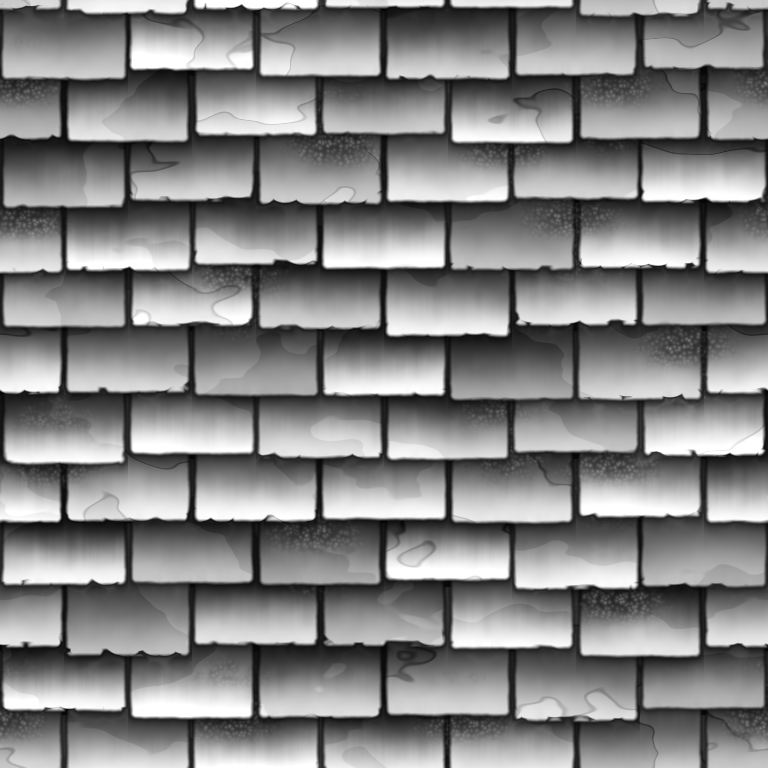
Write a three.js fragment shader that draws this texture map.

```glsl
// Weathered grey slate shingles: overlapping staggered courses with ragged lower edges and lichen
varying vec2 vUv;

const float COLUMNS = 6.0;
const float ROWS = 12.0;
const float TILE_WIDTH = 2.0;        // all lengths are in course heights
const float COURSE_OFFSET = 0.17;
const float EDGE_JITTER = 0.2;
const float CORNER_RADIUS = 0.09;
const float GAP_MIN = 0.015;
const float GAP_VARIATION = 0.035;
const float EDGE_SOFTNESS = 0.022;
const float CHIP_DEPTH = 0.13;
const float RIM_WIDTH = 0.055;
const float SHADOW_STRENGTH = 0.68;
const float SHADOW_FALLOFF = 10.0;
const float LICHEN_PATCHES = 4.0;
const float LICHEN_GRAIN = 14.0;
const float GAP_SHADE = 0.09;

float hash(vec2 p) {
  return fract(sin(dot(p, vec2(127.1, 311.7))) * 43758.5);
}

// Distance to the nearest scattered point; the cells wrap at the period
float cellular(vec2 p, float period) {
  vec2 cell = floor(p);
  float nearest = 2.0;
  for (int j = -1; j <= 1; j++) {
    for (int i = -1; i <= 1; i++) {
      vec2 neighbour = cell + vec2(float(i), float(j));
      vec2 id = mod(neighbour, period);
      vec2 point = neighbour + vec2(hash(id), hash(id + 57.3));
      nearest = min(nearest, length(p - point));
    }
  }
  return nearest;
}

// Layered, rotated and bent sines, about -1 to 1
float waves(vec2 p) {
  float sum = 0.0;
  float amplitude = 0.5;
  for (int i = 0; i < 5; i++) {
    p = mat2(0.8, 0.6, -0.6, 0.8) * p * 1.75 + 1.3;
    sum += amplitude * sin(p.x + 1.6 * sin(p.y));
    amplitude *= 0.56;
  }
  return sum;
}

// Signed distance to a tile with rounded lower corners and no upper end
float tileDistance(vec2 local, float halfWidth) {
  vec2 v = vec2(abs(local.x) - halfWidth, -local.y) + CORNER_RADIUS;
  return min(max(v.x, v.y), 0.0) + length(max(v, 0.0)) - CORNER_RADIUS;
}

// Slate surface: bright lower edge fading to a dark top, with streaks and layers
float slateShade(vec2 local, vec2 id) {
  vec2 seed = 40.0 * vec2(hash(id + 3.1), hash(id + 8.7));
  float dark = mix(0.13, 0.36, hash(id + 11.0));
  float light = mix(0.68, 1.08, hash(id + 17.0));
  float cloud = waves(local * vec2(0.8, 1.0) + seed);
  float streak = waves(vec2(local.x * 8.0, local.y * 0.5) + seed.yx);
  float layer = waves(local * vec2(0.5, 0.8) + seed + 9.0);
  float height = local.y + 0.09 * cloud + 0.04 * streak;
  float shade = mix(light, dark, smoothstep(0.0, 1.05, height));
  shade += 0.07 * (smoothstep(0.0, 0.05, layer) - 0.5) + 0.02 * streak;
  float crack = 1.0 - smoothstep(0.0, 0.04, abs(layer));
  return shade - 0.1 * crack * step(0.7, hash(id + 23.0));
}

void main() {
  vec2 p = vUv * ROWS + vec2(0.0, COURSE_OFFSET);

  // Lichen patches with fine and coarse speckles
  float patchDistance = cellular(vUv * LICHEN_PATCHES, LICHEN_PATCHES);
  float grain = cellular(p * LICHEN_GRAIN, ROWS * LICHEN_GRAIN);
  float clumps = cellular(p * 5.0, ROWS * 5.0);
  float lichen = 1.0 - smoothstep(0.1, 0.36, patchDistance + 0.12 * clumps);
  float speckle = clamp(1.1 - 0.8 * grain - 0.5 * clumps, 0.0, 1.0);

  // Courses from the lowest to the one overhanging this point
  float color = GAP_SHADE;
  for (int j = -1; j <= 1; j++) {
    float row = floor(p.y) + float(j);
    float shift = mod(row + 1.0, 2.0) * TILE_WIDTH * 0.5;
    float column = floor((p.x - shift) / TILE_WIDTH);
    vec2 id = vec2(mod(column, COLUMNS), mod(row, ROWS));
    float lift = EDGE_JITTER * (hash(id + 31.0) - 0.5);
    vec2 local = p - vec2((column + 0.5) * TILE_WIDTH + shift, row + lift);

    // Worn outline, chipped more deeply on a few tiles
    vec2 seed = 30.0 * vec2(hash(id + 41.0), hash(id + 43.0));
    float wear = hash(id + 47.0);
    float halfWidth = TILE_WIDTH * 0.5 - GAP_MIN - GAP_VARIATION * hash(id + 53.0);
    float d = tileDistance(local, halfWidth);
    float chip = smoothstep(0.45, 0.85, cellular(local * vec2(3.5, 5.0) + seed, 64.0));
    float lowerEdge = 1.0 - smoothstep(0.0, 0.35, local.y);
    d += CHIP_DEPTH * wear * wear * chip * lowerEdge;
    d += 0.012 * waves(local * 3.0 + seed);

    // Surface, lichen under the overhang, and darkened rim
    float shade = slateShade(local, id);
    float growth = lichen * smoothstep(0.4, 0.85, local.y);
    shade = mix(shade, 0.14 + 0.42 * speckle * speckle, 0.75 * growth);
    shade *= mix(0.45, 1.0, smoothstep(0.0, RIM_WIDTH, -d));

    // Contact shadow on what lies below, then the tile
    color *= 1.0 - SHADOW_STRENGTH * exp(-max(d, 0.0) * SHADOW_FALLOFF);
    color = mix(color, shade, 1.0 - smoothstep(-EDGE_SOFTNESS, EDGE_SOFTNESS, d));
  }

  gl_FragColor = vec4(vec3(clamp(color, 0.0, 1.0)), 1.0);
}
```
